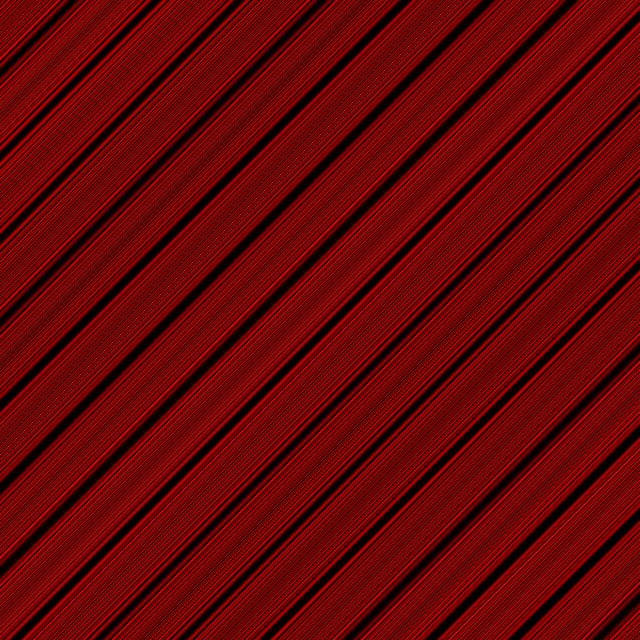
A WebGL 2 fragment shader for this pattern:

```glsl
#version 300 es
precision highp float;

#define BAND_PERIOD 0.1298   // distance between dark bands along x
#define BAND_OFFSET 0.0235   // where one dark band crosses the bottom edge
#define CHIRP_DEPTH 65.973   // odd multiple of PI keeps band centres black
#define SECOND_DEPTH 40.3    // coarser comb that breaks up the even lines
#define SECOND_SHARE 0.4
#define PEAK_RED 0.94
#define BAND_WIDTH 0.075     // soft shadow around each dark band
#define MIDDLE_DIM 0.16      // darkening halfway between bands
#define STRIP_AMOUNT 0.07    // broad light and dark strips
#define PI 3.14159265

uniform vec2 u_resolution;
out vec4 fragColor;

// Contrast left after softening a wave over one pixel
float pixelContrast(float phasePerPixel) {
    float halfStep = max(0.5 * abs(phasePerPixel), 0.0001);
    return halfStep < PI ? sin(halfStep) / halfStep : 0.0;
}

// Wave that is widest at the bands and tightest between them
float chirp(float band, float depth, float skew, float bandPerPixel) {
    float phase = depth * cos(PI * band) + skew * band;
    float slope = depth * PI * sin(PI * band) - skew;
    return cos(phase) * pixelContrast(slope * bandPerPixel);
}

// Bell curve of the given width
float bell(float x, float width) {
    return exp(-x * x / (width * width));
}

// Layered sines give every band its own lighter and darker strips
float strips(float band) {
    float turn = 2.0 * PI * band;
    float layers = 0.5 * sin(2.37 * turn) + 0.5 * sin(3.61 * turn + 1.3);
    return 1.0 + STRIP_AMOUNT * (layers + 0.5 * cos((turn + 2.8) / 6.0));
}

void main() {
    float side = min(u_resolution.x, u_resolution.y);
    vec2 uv = gl_FragCoord.xy / side;

    // Coordinate across the diagonal, whole numbers at the dark bands
    float band = (uv.x - uv.y - BAND_OFFSET) / BAND_PERIOD;
    float bandPerPixel = 1.0 / (side * BAND_PERIOD);

    // Two combs of fine lines beat into uneven groups
    float fine = chirp(band, CHIRP_DEPTH, 0.0, bandPerPixel);
    float coarse = chirp(band, SECOND_DEPTH, 2.3, bandPerPixel);
    float lines = 0.5 + 0.5 * mix(fine, coarse, SECOND_SHARE);

    // Soft black at the bands and a maroon strip halfway between them
    float fromMiddle = fract(band) - 0.5;
    float shade = 1.0 - bell(0.5 - abs(fromMiddle), BAND_WIDTH);
    shade *= 1.0 - MIDDLE_DIM * bell(fromMiddle, 0.09);

    float red = PEAK_RED * lines * shade * strips(band);
    fragColor = vec4(clamp(red, 0.0, 1.0), 0.0, 0.0, 1.0);
}
```
